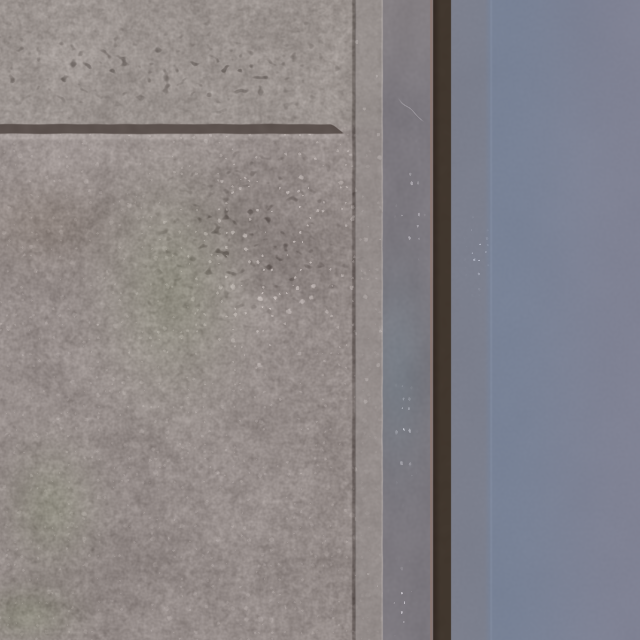
Give the GLSL for this texture, as a WebGL 1 fragment shader.

```glsl
precision highp float;
uniform vec2 u_resolution;

vec2 hash2(vec2 p) {
  p = vec2(dot(p, vec2(127.1, 311.7)), dot(p, vec2(269.5, 183.3)));
  return fract(sin(p) * 43758.5);
}

float gradientNoise(vec2 p) {
  vec2 i = floor(p), f = fract(p);
  vec2 u = f * f * f * (f * (f * 6.0 - 15.0) + 10.0);
  float a = dot(hash2(i) * 2.0 - 1.0, f);
  float b = dot(hash2(i + vec2(1, 0)) * 2.0 - 1.0, f - vec2(1, 0));
  float c = dot(hash2(i + vec2(0, 1)) * 2.0 - 1.0, f - vec2(0, 1));
  float d = dot(hash2(i + vec2(1, 1)) * 2.0 - 1.0, f - vec2(1, 1));
  return mix(mix(a, b, u.x), mix(c, d, u.x), u.y);
}

float fbm(vec2 p) {
  float sum = 0.0, amp = 1.0;
  for (int i = 0; i < 5; i++) {
    sum += amp * gradientNoise(p);
    p = mat2(1.6, 1.2, -1.2, 1.6) * p + 7.3;
    amp *= 0.6;
  }
  return sum;
}

float blob(vec2 p, vec2 center, vec2 radius) {
  vec2 d = (p - center) / radius;
  return exp(-dot(d, d));
}

float band(float x, float lo, float hi, float soft) {
  return smoothstep(lo - soft, lo + soft, x) * (1.0 - smoothstep(hi - soft, hi + soft, x));
}

// Sparse irregular flecks, at most one per cell
float flecks(vec2 p, float cells, float density) {
  vec2 q = p * cells, id = floor(q);
  vec2 r = hash2(id + 19.0), s = hash2(id + 53.0);
  vec2 d = fract(q) - 0.3 - 0.4 * r;
  d += 0.12 * vec2(gradientNoise(q * 5.0), gradientNoise(q * 5.0 + 31.0));
  float size = 0.1 + 0.17 * s.y;
  return step(s.x, density) * (1.0 - smoothstep(size * 0.4, size, length(d)));
}

vec3 concrete(vec2 p) {
  float upper = smoothstep(0.79, 0.81, p.y);
  float stain = fbm(p * 7.0);
  float grain = gradientNoise(p * 100.0) + 0.8 * gradientNoise(p * 210.0 + 9.0);
  float mottle = fbm(p * 28.0 + 4.0);
  vec3 col = mix(vec3(0.585, 0.55, 0.54), vec3(0.605, 0.575, 0.56), upper);
  col += 0.05 * stain + 0.055 * mottle + 0.075 * grain;

  // Broad weathering, lichen tint and worn light areas
  float lichen = blob(p, vec2(0.27, 0.55), vec2(0.09, 0.14))
    + blob(p, vec2(0.08, 0.21), vec2(0.06, 0.08)) + blob(p, vec2(0.04, 0.04), vec2(0.07, 0.04));
  col += lichen * vec3(-0.01, 0.012, -0.022);
  col -= 0.045 * blob(p, vec2(0.42, 0.63), vec2(0.09, 0.1));
  col -= vec3(0.03, 0.035, 0.045) * blob(p, vec2(0.07, 0.65), vec2(0.09, 0.06));
  col -= 0.025 * blob(p, vec2(0.22, 0.14), vec2(0.16, 0.1));
  col += 0.035 * blob(p, vec2(0.16, 0.76), vec2(0.24, 0.035));
  col += 0.025 * blob(p, vec2(0.16, 0.38), vec2(0.18, 0.07));

  // Dark pores gather in patches
  float patches = blob(p, vec2(0.34, 0.89), vec2(0.16, 0.05))
    + blob(p, vec2(0.08, 0.89), vec2(0.13, 0.05)) + blob(p, vec2(0.4, 0.63), vec2(0.13, 0.12));
  float pores = smoothstep(0.18, 0.5, gradientNoise(p * vec2(75.0, 95.0) + 17.0) + 0.25 * mottle);
  col -= pores * (0.03 + 0.14 * patches);
  float worn = (1.0 - upper) * (0.35 + blob(p, vec2(0.44, 0.62), vec2(0.12, 0.15)));
  col += 0.15 * worn * (flecks(p, 48.0, 0.22) + flecks(p + 0.37, 85.0, 0.18));
  return col;
}

vec3 metal(vec2 p) {
  vec3 col = vec3(0.485, 0.47, 0.495) + 0.035 * fbm(p * vec2(14.0, 7.0));
  col += vec3(-0.025, 0.01, 0.02) * blob(p, vec2(0.62, 0.42), vec2(0.05, 0.15));
  col += vec3(0.03, 0.025, 0.015) * smoothstep(0.8, 1.0, p.y);
  col += 0.016 * gradientNoise(p * 150.0);
  float scratch = abs(p.y - 0.83 + (p.x - 0.64) * 0.9 + 0.006 * gradientNoise(p * 40.0));
  col += 0.1 * (1.0 - smoothstep(0.0005, 0.002, scratch)) * band(p.x, 0.625, 0.66, 0.004);
  float chipped = blob(p, vec2(0.642, 0.67), vec2(0.015, 0.06))
    + blob(p, vec2(0.632, 0.32), vec2(0.012, 0.06)) + blob(p, vec2(0.628, 0.06), vec2(0.012, 0.04));
  return col + 0.3 * chipped * flecks(p * vec2(1.0, 0.7), 85.0, 0.35);
}

vec3 paint(vec2 p) {
  vec3 col = mix(vec3(0.47, 0.51, 0.59), vec3(0.5, 0.51, 0.58), smoothstep(0.77, 1.0, p.x));
  col = mix(col, vec3(0.485, 0.5, 0.555), 1.0 - smoothstep(0.755, 0.769, p.x));
  col += 0.012 * fbm(p * 5.0) + 0.008 * gradientNoise(p * 170.0);
  col += 0.025 * band(p.x, 0.766, 0.769, 0.0015);
  float chipped = blob(p, vec2(0.747, 0.605), vec2(0.012, 0.04));
  return col + 0.25 * chipped * flecks(p, 90.0, 0.4);
}

void main() {
  vec2 p = gl_FragCoord.xy / u_resolution;
  float soft = 0.0012;
  vec3 col = concrete(p);

  // Horizontal groove, its tapered end and lit lower lip
  float wobble = 0.0015 * gradientNoise(p * 25.0);
  float top = 0.806 - 0.014 * smoothstep(0.515, 0.54, p.x) + wobble;
  float groove = band(p.y, 0.791 + wobble, top, 0.0015) * (1.0 - smoothstep(0.533, 0.539, p.x));
  col += 0.06 * band(p.y, 0.782, 0.791, 0.003) * (1.0 - smoothstep(0.53, 0.545, p.x));
  col = mix(col, vec3(0.36, 0.32, 0.305) + 0.03 * gradientNoise(p * 60.0), groove);

  // Narrow concrete border and vertical seam
  vec3 border = mix(concrete(p), vec3(0.575, 0.55, 0.545), 0.55);
  border += 0.08 * flecks(p, 55.0, 0.1);
  col = mix(col, border, smoothstep(0.553, 0.556, p.x));
  float seamX = 0.553 + 0.001 * gradientNoise(vec2(p.y * 18.0, 2.0));
  float seam = 1.0 - smoothstep(0.001, 0.0045, abs(p.x - seamX));
  col -= seam * (0.16 + 0.08 * gradientNoise(vec2(p.y * 12.0, 5.0)));

  // Metal strip with a pale left edge
  float edge = 0.598 + 0.001 * gradientNoise(vec2(p.y * 30.0, 8.0));
  col = mix(col, metal(p), smoothstep(edge - soft, edge + soft, p.x));
  col += 0.07 * band(p.x, edge - 0.002, edge + 0.0005, soft);

  // Dark gap with a rusty rim, then the painted panel
  col = mix(col, vec3(0.56, 0.47, 0.44), 0.8 * band(p.x, 0.672, 0.676, soft));
  vec3 gap = mix(vec3(0.205, 0.165, 0.14), vec3(0.255, 0.215, 0.18), smoothstep(0.677, 0.69, p.x));
  col = mix(col, gap + 0.01 * gradientNoise(p * 60.0), smoothstep(0.6755, 0.678, p.x));
  col = mix(col, paint(p), smoothstep(0.7035, 0.706, p.x));
  gl_FragColor = vec4(col, 1.0);
}
```
